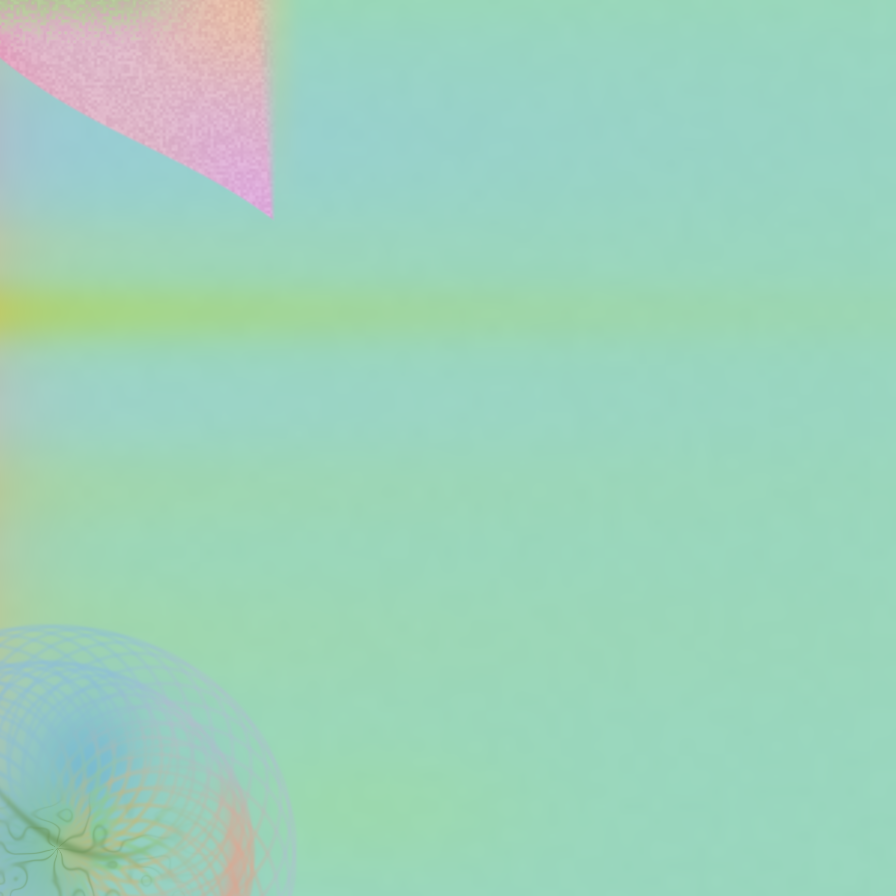
Write a WebGL 1 fragment shader that draws this background.

```glsl
precision highp float;
// A calm mint field with soft horizontal bands that fade to the right,
// a grainy pink sail at the upper left bounded by a cubic curve, and a
// spirograph of circles sharing one hub at the lower left.

uniform vec2 u_resolution;

const vec3 MINT = vec3(0.60, 0.84, 0.745);
const vec3 WARM_SHIFT = vec3(0.075, -0.045, -0.05);
const vec3 PINK = vec3(0.87, 0.715, 0.785);
const vec3 ROSE = vec3(0.89, 0.62, 0.74);
const vec3 ORCHID = vec3(0.87, 0.67, 0.86);
const vec3 PEACH = vec3(0.90, 0.74, 0.66);
const vec3 MOSS = vec3(0.70, 0.77, 0.59);
const vec3 HALO = vec3(0.73, 0.82, 0.64);
const vec3 SKY = vec3(0.54, 0.73, 0.87);
const vec3 LAVENDER = vec3(0.70, 0.73, 0.84);
const vec3 SALMON = vec3(0.88, 0.64, 0.57);
const vec3 LEAF = vec3(0.55, 0.80, 0.48);
const vec3 OCHRE = vec3(0.78, 0.72, 0.42);
const vec3 TEAL = vec3(0.34, 0.67, 0.60);
const vec3 OLIVE = vec3(0.40, 0.57, 0.34);

const float SAIL_EDGE = 0.306;
const float SAIL_TIP = 0.753;
const float GRAIN_CELLS = 300.0;
const vec2 HUB = vec2(0.064, 0.053);
const float OUTER_RADIUS = 0.257;
const float INNER_RADIUS = 0.213;
const float LINE_WIDTH = 0.0024;
const int CIRCLES = 34;
const float TAU = 6.28319;

float hash(vec2 p) {
  vec3 q = fract(vec3(p.xyx) * 0.1031);
  q += dot(q, q.yzx + 33.33);
  return fract((q.x + q.y) * q.z);
}

float noise(vec2 p) {
  vec2 i = floor(p), f = fract(p);
  f = f * f * (3.0 - 2.0 * f);
  return mix(mix(hash(i), hash(i + vec2(1.0, 0.0)), f.x),
             mix(hash(i + vec2(0.0, 1.0)), hash(i + 1.0), f.x), f.y);
}

float bell(float d, float width) {
  return exp(-d * d / (width * width));
}

// Horizontal bands, each an offset from mint with its own reach in x
vec3 field(vec2 p) {
  vec3 c = MINT + WARM_SHIFT * exp(-p.x / 0.045);
  c += vec3(-0.01, -0.04, 0.10) * bell(p.y - 0.845, 0.105) * exp(-1.6 * p.x);
  c += vec3(0.04, 0.0, -0.06) * bell(p.y - 0.725, 0.035) * exp(-3.5 * p.x);
  c += vec3(0.06, 0.0, -0.28) * bell(p.y - 0.652, 0.036) * exp(-2.0 * p.x);
  c += vec3(0.01, -0.015, 0.05) * bell(p.y - 0.55, 0.055) * exp(-1.8 * p.x);
  c += vec3(0.03, 0.0, -0.08) * bell(p.y - 0.453, 0.05) * exp(-2.2 * p.x);
  c += vec3(0.03, 0.005, -0.085) * bell(p.y - 0.29, 0.085) * exp(-2.0 * p.x);
  c += vec3(0.01, 0.01, -0.06) * bell(p.y - 0.10, 0.08) * bell(p.x - 0.4, 0.2);
  c += vec3(0.0, 0.01, -0.05) * bell(p.y - 1.0, 0.03) * exp(-1.5 * p.x);
  return c;
}

// Pink sail: cubic lower edge, right edge softening with height
vec3 paintSail(vec3 c, vec2 p) {
  float height = clamp((p.y - SAIL_TIP) / (1.0 - SAIL_TIP), 0.0, 1.0);
  float curve = 0.935 - p.x * (0.833 + p.x * (4.3 * p.x - 2.1));
  float above = p.y - curve;
  float soft = mix(0.003, 0.020, height);
  float right = 1.0 - smoothstep(-soft, soft, p.x - SAIL_EDGE + 0.4 * soft);
  float body = smoothstep(-0.002, 0.003, above) * right;
  float grain = noise(p * GRAIN_CELLS) - 0.5;

  vec3 sail = mix(PINK, PEACH, smoothstep(0.12, 0.27, p.x) * smoothstep(0.86, 1.0, p.y));
  sail = mix(sail, ROSE, exp(-p.x / 0.05) * bell(above, 0.04));
  sail = mix(sail, ORCHID, smoothstep(0.15, 0.30, p.x) * bell(above, 0.08));
  sail = mix(sail, MOSS, smoothstep(0.95, 1.01, p.y + 0.04 * grain)
             * (1.0 - smoothstep(0.12, 0.25, p.x)));
  sail += grain * vec3(0.05, 0.08, 0.06);

  c = mix(c, HALO, 0.65 * height * bell(p.x - SAIL_EDGE - 0.004, 0.018));
  return mix(c, sail, body);
}

// Coverage of circles through the hub, whose far points trace a ring
float loops(vec2 q, float reach, float phase) {
  float sum = 0.0;
  for (int i = 0; i < CIRCLES; i++) {
    float t = TAU * (float(i) + phase) / float(CIRCLES);
    float r = 0.5 * reach * (1.0 + 0.035 * cos(2.0 * t + phase));
    float d = length(q - r * vec2(cos(t), sin(t))) - r;
    sum += bell(d, LINE_WIDTH);
  }
  return sum;
}

vec3 paintSpirograph(vec3 c, vec2 p) {
  vec2 q = p - HUB;
  float r = length(q);
  float inside = 1.0 - smoothstep(0.20, 0.275, r);
  float side = q.x / max(r, 0.001);
  float low = 1.0 - smoothstep(-0.02, 0.11, q.y);
  float core = bell(r, 0.095);

  // Blue wash above the hub, teal around it
  c = mix(c, SKY, 0.18 * inside);
  c = mix(c, vec3(0.45, 0.71, 0.84), 0.75 * bell(length(q - vec2(0.035, 0.095)), 0.062));
  c = mix(c, TEAL, 0.5 * bell(length(q + vec2(0.025, 0.0)), 0.065));

  // Ring strands: blue on top, lavender then salmon to the lower right
  vec3 strand = mix(SKY, LAVENDER, smoothstep(0.2, 0.75, side));
  strand = mix(strand, SALMON, low * smoothstep(0.11, 0.19, q.x) * smoothstep(0.255, 0.22, r));
  float wobble = noise(p * 55.0);
  vec3 inner = mix(LEAF, OCHRE, smoothstep(0.35, 0.65, wobble) * smoothstep(-0.02, 0.05, q.x));
  strand = mix(strand, inner, bell(length(q - vec2(0.06, 0.01)), 0.10));
  vec2 bent = q + 0.006 * core * (vec2(wobble, noise(p * 55.0 + 19.0)) - 0.5);
  float lines = 0.5 * loops(bent, OUTER_RADIUS, 0.3) + 0.65 * loops(bent, INNER_RADIUS, 0.8);
  c = mix(c, strand, 0.85 * (1.0 - exp(-0.9 * lines)));
  c = mix(c, SALMON, 0.65 * bell(r - 0.2, 0.013) * low * step(0.0, q.x));

  // Dark strands through the hub
  float sweep = q.y + 0.55 * q.x - 4.5 * q.x * q.x - 0.008;
  float ray = abs(sin(4.0 * atan(q.y, q.x) + 5.0 * wobble));
  c = mix(c, OLIVE, 0.6 * bell(sweep, 0.006) * bell(q.x, 0.08));
  return mix(c, OLIVE, 0.45 * core * bell(ray, 0.35) * (1.0 - smoothstep(0.0, 0.08, q.y)));
}

void main() {
  vec2 p = gl_FragCoord.xy / u_resolution;
  vec3 color = paintSpirograph(paintSail(field(p), p), p);
  color += 0.008 * (noise(p * 60.0) - 0.5);
  gl_FragColor = vec4(clamp(color, 0.0, 1.0), 1.0);
}
```
